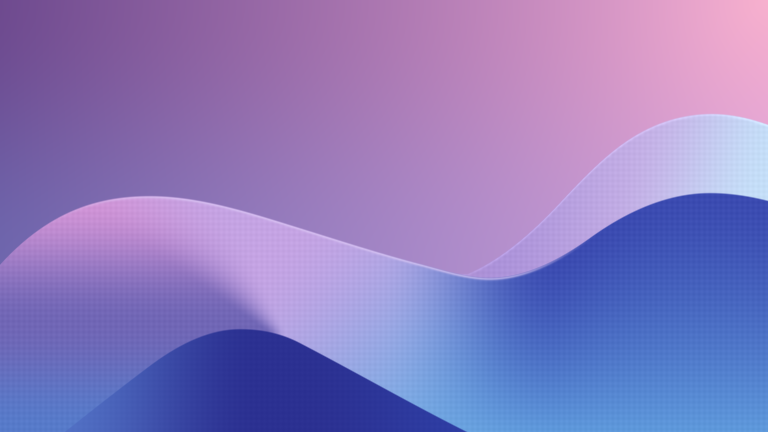
Write a Shadertoy shader that draws this background.

```glsl
// Silky ribbons rolling across a violet to pink haze.
// Each crest is a chain of cubic spans; layers are painted back to front,
// with colour ramps, a soft fold, bright rims and a faint woven grid.

// Cubic through two knots, each given as (x, height, slope).
float span(float x, vec3 a, vec3 b) {
    float w = b.x - a.x;
    float t = clamp((x - a.x) / w, 0.0, 1.0);
    float s = t * t * (3.0 - 2.0 * t);
    return mix(a.y, b.y, s) + w * t * (1.0 - t) * (a.z * (1.0 - t) - b.z * t);
}

float mainCrest(float x) {
    vec3 peak = vec3(0.347, 0.546, 0.0), slopeTop = vec3(0.694, 0.472, -0.31);
    vec3 slopeEnd = vec3(0.972, 0.389, -0.26), trough = vec3(1.134, 0.3565, 0.0);
    vec3 rise = vec3(1.366, 0.449, 0.72), peak2 = vec3(1.644, 0.553, 0.0);
    if (x < peak.x) return span(x, vec3(0.0, 0.387, 1.1), peak);
    if (x < slopeTop.x) return span(x, peak, slopeTop);
    if (x < slopeEnd.x) return span(x, slopeTop, slopeEnd);
    if (x < trough.x) return span(x, slopeEnd, trough);
    if (x < rise.x) return span(x, trough, rise);
    if (x < peak2.x) return span(x, rise, peak2);
    return span(x, peak2, vec3(1.778, 0.535, -0.25));
}

float backCrest(float x) {
    vec3 rise = vec3(1.296, 0.53, 1.07), shoulder = vec3(1.435, 0.662, 0.74);
    vec3 peak = vec3(1.648, 0.736, 0.0);
    if (x < rise.x) return span(x, vec3(1.083, 0.366, 0.42), rise);
    if (x < shoulder.x) return span(x, rise, shoulder);
    if (x < peak.x) return span(x, shoulder, peak);
    return span(x, peak, vec3(1.778, 0.711, -0.36));
}

float hillCrest(float x) {
    vec3 side = vec3(0.347, 0.153, 0.75), peak = vec3(0.556, 0.238, 0.0);
    vec3 fall = vec3(0.694, 0.206, -0.52);
    if (x < side.x) return span(x, vec3(0.12, -0.024, 0.8), side);
    if (x < peak.x) return span(x, side, peak);
    if (x < fall.x) return span(x, peak, fall);
    return span(x, fall, vec3(1.13, -0.024, -0.48));
}

float cover(float depth) {
    float w = 1.1 / iResolution.y;
    return smoothstep(-w, w, depth);
}

// Thin bright line just inside an edge.
float rim(float depth) {
    return exp(-pow((depth - 0.002) / 0.0035, 2.0));
}

vec3 haze(vec2 p) {
    float x = p.x / 1.778;
    float low = smoothstep(1.0, 0.35, p.y);
    vec3 left = mix(vec3(0.43, 0.29, 0.56), vec3(0.43, 0.40, 0.68), low);
    vec3 right = mix(vec3(0.90, 0.63, 0.82), vec3(0.83, 0.64, 0.87), low);
    vec3 col = mix(left, right, x);
    float glow = exp(-3.5 * length(p - vec2(1.778, 1.0)));
    return mix(col, vec3(1.0, 0.72, 0.80), 0.7 * glow);
}

vec3 backRibbon(vec2 p) {
    vec3 col = mix(vec3(0.67, 0.57, 0.85), vec3(0.77, 0.69, 0.90), smoothstep(1.1, 1.55, p.x));
    return mix(col, vec3(0.77, 0.87, 0.97), smoothstep(1.45, 1.8, p.x + 0.3 * (0.65 - p.y)));
}

vec3 mainRibbon(vec2 p, float crest) {
    // Left lobe: blue foot, violet body, pink crest
    vec3 lobe = mix(vec3(0.34, 0.48, 0.79), vec3(0.44, 0.40, 0.71), smoothstep(0.0, 0.26, p.y));
    lobe = mix(lobe, vec3(0.82, 0.58, 0.84), smoothstep(0.25, 0.55, p.y));

    // Lit sheet: lilac running down to sky blue
    vec3 sheet = mix(vec3(0.77, 0.64, 0.89), vec3(0.45, 0.67, 0.89),
                     smoothstep(0.1, 1.1, p.x - 1.2 * p.y));

    // Fold: crisp at its foot, soft towards the crest
    float above = max(p.y - 0.236, 0.0);
    float foldX = 0.637 - 0.95 * above;
    float softness = 0.025 + 0.55 * above;
    vec3 col = mix(lobe, sheet, smoothstep(-softness, softness, p.x - foldX));

    // Right body: deep blue under the crest, sky blue below
    float fall = 1.0 - p.y / crest;
    vec3 body = mix(vec3(0.23, 0.29, 0.69), vec3(0.37, 0.60, 0.86), pow(clamp(fall, 0.0, 1.0), 1.3));
    return mix(col, body, smoothstep(0.88, 1.3, p.x));
}

void mainImage(out vec4 fragColor, in vec2 fragCoord) {
    vec2 p = fragCoord / iResolution.xy * vec2(1.778, 1.0);
    float backDepth = backCrest(p.x) - p.y;
    float crest = mainCrest(p.x);
    float mainDepth = crest - p.y;
    float hillDepth = hillCrest(p.x) - p.y;
    vec2 threads = cos(6.28318 * 80.0 * p);
    float weave = 0.008 * (threads.x + threads.y);

    vec3 col = haze(p);

    // Back ribbon
    vec3 back = backRibbon(p) + weave + 0.06 * rim(backDepth);
    col = mix(col, back, cover(backDepth) * smoothstep(1.05, 1.25, p.x + 0.08));

    // Main ribbon with its rim
    vec3 ribbon = mainRibbon(p, crest) + weave;
    float rimLight = smoothstep(0.05, 0.4, p.x) * (1.0 - smoothstep(1.15, 1.4, p.x));
    ribbon = mix(ribbon, vec3(0.86, 0.78, 0.96), 0.65 * rimLight * rim(mainDepth));
    col = mix(col, ribbon, cover(mainDepth));

    // Dark hill, hazy on its left flank
    vec3 hill = mix(vec3(0.32, 0.44, 0.77), vec3(0.17, 0.19, 0.57), smoothstep(0.12, 0.6, p.x));
    hill = mix(hill, vec3(0.18, 0.24, 0.64), smoothstep(0.7, 1.1, p.x));
    col = mix(col, hill + 0.4 * weave, cover(hillDepth));

    fragColor = vec4(clamp(col, 0.0, 1.0), 1.0);
}
```
